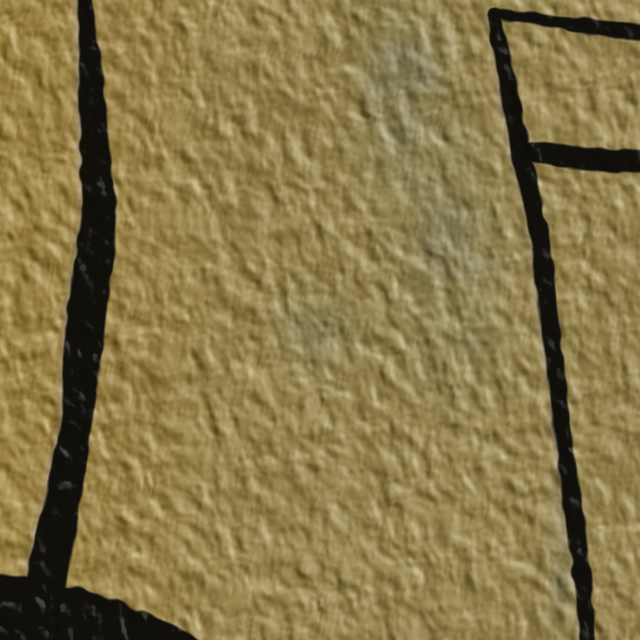
This texture is drawn by a WebGL 1 fragment shader. Its source:

```glsl
precision highp float;
// Rough ochre plaster with dark hand-painted strokes.
// Layered value noise forms a height field, lit by a directional difference;
// the strokes are chains of tapered capsules with slightly ragged edges.

uniform vec2 u_resolution;

#define PLASTER_MID vec3(0.580, 0.508, 0.302)
#define PLASTER_DARK vec3(0.300, 0.245, 0.085)
#define PLASTER_PALE vec3(0.820, 0.775, 0.620)
#define INK vec3(0.065, 0.060, 0.042)
#define FRINGE vec3(0.600, 0.540, 0.450)
#define GRAIN vec2(50.0, 37.0)
#define LIGHT_STEP vec2(0.0055, 0.0060)
#define RELIEF 1.15
#define EDGE_SOFTNESS 0.0028
#define EDGE_WOBBLE 0.006

float hash(vec2 p) {
  vec3 q = fract(vec3(p.xyx) * 0.1031);
  q += dot(q, q.yzx + 33.33);
  return fract((q.x + q.y) * q.z);
}

float noise(vec2 p) {
  vec2 i = floor(p), f = fract(p);
  f = f * f * f * (f * (f * 6.0 - 15.0) + 10.0);
  float low = mix(hash(i), hash(i + vec2(1.0, 0.0)), f.x);
  float high = mix(hash(i + vec2(0.0, 1.0)), hash(i + 1.0), f.x);
  return mix(low, high, f.y);
}

// Bumpy surface height: lumps stretched along a slight tilt, plus finer grit.
float plasterHeight(vec2 p) {
  p += 0.012 * vec2(noise(p * 19.0), noise(p * 19.0 + 41.0));
  vec2 q = vec2(p.x + 0.25 * p.y, p.y - 0.2 * p.x) * GRAIN;
  float h = 0.0, amplitude = 0.56;
  for (int i = 0; i < 3; i++) {
    h += amplitude * noise(q);
    q = mat2(0.8, 0.6, -0.6, 0.8) * q * 1.9 + 17.3;
    amplitude *= 0.47;
  }
  return h;
}

float taper(vec2 p, vec2 a, vec2 b, float ra, float rb) {
  vec2 ab = b - a;
  float t = clamp(dot(p - a, ab) / dot(ab, ab), 0.0, 1.0);
  return length(p - a - ab * t) - mix(ra, rb, t);
}

float leftStroke(vec2 p) {
  float d = taper(p, vec2(0.131, 1.02), vec2(0.143, 0.87), 0.012, 0.019);
  d = min(d, taper(p, vec2(0.143, 0.87), vec2(0.155, 0.66), 0.019, 0.028));
  d = min(d, taper(p, vec2(0.155, 0.66), vec2(0.134, 0.49), 0.028, 0.032));
  d = min(d, taper(p, vec2(0.134, 0.49), vec2(0.121, 0.35), 0.032, 0.024));
  d = min(d, taper(p, vec2(0.121, 0.35), vec2(0.099, 0.22), 0.024, 0.027));
  return min(d, taper(p, vec2(0.099, 0.22), vec2(0.068, 0.07), 0.027, 0.034));
}

float rightStroke(vec2 p) {
  float d = taper(p, vec2(0.772, 0.977), vec2(0.812, 0.766), 0.011, 0.016);
  d = min(d, taper(p, vec2(0.812, 0.766), vec2(0.847, 0.610), 0.016, 0.014));
  d = min(d, taper(p, vec2(0.847, 0.610), vec2(0.876, 0.350), 0.015, 0.014));
  d = min(d, taper(p, vec2(0.876, 0.350), vec2(0.911, 0.090), 0.014, 0.014));
  return min(d, taper(p, vec2(0.911, 0.090), vec2(0.919, -0.02), 0.014, 0.012));
}

float crossBars(vec2 p) {
  float d = taper(p, vec2(0.770, 0.979), vec2(0.885, 0.964), 0.007, 0.011);
  d = min(d, taper(p, vec2(0.885, 0.964), vec2(1.02, 0.946), 0.011, 0.013));
  d = min(d, taper(p, vec2(0.814, 0.763), vec2(0.900, 0.754), 0.015, 0.017));
  return min(d, taper(p, vec2(0.900, 0.754), vec2(1.02, 0.744), 0.017, 0.018));
}

float inkDistance(vec2 p) {
  float mound = (p.y - 0.104 + 0.1 * p.x + 0.75 * p.x * p.x) * 0.93;
  return min(min(leftStroke(p), rightStroke(p)), min(crossBars(p), mound));
}

float patchGlow(vec2 p, vec2 centre, vec2 size) {
  vec2 q = (p - centre) / size;
  return exp(-dot(q, q));
}

void main() {
  vec2 p = gl_FragCoord.xy / u_resolution;

  // Relief lit from the upper right
  float height = plasterHeight(p);
  float slope = height - plasterHeight(p + LIGHT_STEP);
  float shade = RELIEF * slope + 0.28 * (height - 0.43);
  float blotch = noise(p * 7.0 + 5.0) - 0.5;
  vec3 color = PLASTER_MID + vec3(0.035, 0.035, 0.03) * blotch;
  color = mix(color, PLASTER_DARK, clamp(-shade * 1.5, 0.0, 0.85));
  color = mix(color, PLASTER_PALE, clamp(shade * 1.5, 0.0, 0.85));

  // Warm left side, cool stains down the middle right
  color += vec3(0.025, 0.0, -0.035) * (1.0 - smoothstep(0.0, 0.55, p.x));
  float stain = patchGlow(p, vec2(0.63, 0.85), vec2(0.06, 0.14));
  stain += 0.8 * patchGlow(p, vec2(0.71, 0.58), vec2(0.07, 0.17));
  stain += 0.6 * patchGlow(p, vec2(0.50, 0.48), vec2(0.07, 0.06));
  stain += 0.8 * patchGlow(p, vec2(0.875, 0.13), vec2(0.018, 0.11));
  color += stain * vec3(-0.055, -0.018, 0.035) * (0.6 + noise(p * 24.0));

  // Ragged ink with a pale fringe on its left edge
  vec2 wobble = vec2(noise(p * 48.0), noise(p * 48.0 + 23.0)) - 0.5;
  vec2 q = p + EDGE_WOBBLE * wobble;
  float fringe = 1.0 - smoothstep(-0.005, 0.005, inkDistance(q + vec2(0.007, 0.0)));
  color = mix(color, FRINGE + 0.3 * shade, 0.55 * fringe);
  float glint = smoothstep(0.13, 0.38, shade) * noise(p * 31.0);
  vec3 ink = INK + vec3(0.02) * shade + vec3(0.20, 0.21, 0.22) * glint;
  float cover = 1.0 - smoothstep(-EDGE_SOFTNESS, EDGE_SOFTNESS, inkDistance(q));
  color = mix(color, ink, cover);

  gl_FragColor = vec4(clamp(color, 0.0, 1.0), 1.0);
}
```
